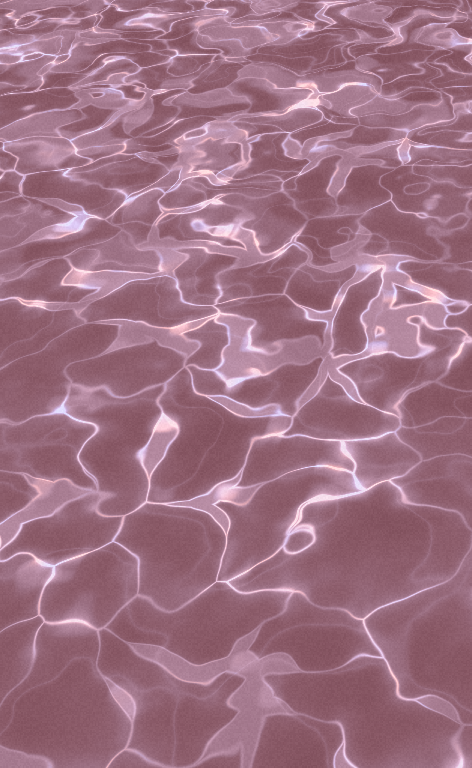
A WebGL 1 fragment shader for this texture:

```glsl
precision highp float;
// Sunlight caustics on the floor of a rose-tinted pool, seen in perspective.
// A warped Voronoi web gives the bright lines, which swell into pale ribbons;
// noise contours add the faint folds and the loops of the far water.
uniform vec2 u_resolution;

vec2 hash2(vec2 p) {
  vec3 a = fract(vec3(p.xyx) * vec3(0.1031, 0.1030, 0.0973));
  a += dot(a, a.yzx + 33.33);
  return fract((a.xx + a.yz) * a.zy);
}

float noise(vec2 p) {
  vec2 i = floor(p), f = fract(p);
  f = f * f * f * (f * (f * 6.0 - 15.0) + 10.0);
  return mix(mix(hash2(i).x, hash2(i + vec2(1.0, 0.0)).x, f.x),
             mix(hash2(i + vec2(0.0, 1.0)).x, hash2(i + 1.0).x, f.x), f.y);
}

float fbm(vec2 p) {
  float sum = 0.0, gain = 0.5;
  for (int i = 0; i < 4; i++) {
    sum += gain * noise(p);
    p = mat2(1.6, 1.2, -1.2, 1.6) * p + 7.3;
    gain *= 0.5;
  }
  return sum;
}

vec2 swirl(vec2 p) {
  return vec2(noise(p), noise(p + vec2(37.2, 11.7))) - 0.5;
}

// Distance to the nearest border between Voronoi cells
float edgeDistance(vec2 p) {
  vec2 cell = floor(p), f = fract(p), nearCell = vec2(0.0), nearest = vec2(0.0);
  float best = 8.0;
  for (int j = -1; j <= 1; j++)
    for (int i = -1; i <= 1; i++) {
      vec2 o = vec2(float(i), float(j));
      vec2 r = o + 0.05 + 0.9 * hash2(cell + o) - f;
      if (dot(r, r) < best) { best = dot(r, r); nearest = r; nearCell = o; }
    }
  float edge = 8.0;
  for (int j = -2; j <= 2; j++)
    for (int i = -2; i <= 2; i++) {
      vec2 o = nearCell + vec2(float(i), float(j));
      vec2 r = o + 0.05 + 0.9 * hash2(cell + o) - f;
      vec2 across = r - nearest;
      if (dot(across, across) > 0.0001)
        edge = min(edge, dot(0.5 * (nearest + r), normalize(across)));
    }
  return edge;
}

vec3 waterColor(float light) {
  vec3 c = vec3(0.49, 0.30, 0.345) + min(light, 0.95) * vec3(0.47, 0.47, 0.53);
  c += vec3(0.0, 0.02, 0.035) * smoothstep(0.08, 0.3, light);
  return c + vec3(0.02, 0.11, 0.06) * smoothstep(0.85, 1.1, light);
}

void main() {
  vec2 uv = gl_FragCoord.xy / u_resolution.x;
  float height = gl_FragCoord.y / u_resolution.y;

  // Perspective: features shrink and flatten towards the top
  float reach = 1.0 / (1.0 - 0.62 * height);
  float far = smoothstep(0.4, 0.9, height);
  vec2 ground = 3.8 * vec2(uv.x - 0.5, uv.y) * reach + vec2(23.0, 41.0);
  ground.x -= 0.25 * ground.y;

  // Ripples bend the web
  vec2 bent = ground + 0.85 * swirl(ground * 0.9) + 0.4 * swirl(ground * 2.1)
            + 0.12 * swirl(ground * 5.0) + 0.6 * far * swirl(ground * 1.5 + 5.0);

  // Mottled floor
  float light = 0.01 + 0.2 * fbm(ground * 1.1 + 3.0)
              + 0.22 * far * smoothstep(0.45, 0.75, noise(bent * 1.4 + 50.0));

  // Bright web, opening into ribbons with sharp rims
  float lineWidth = 0.015 * reach;
  float strength = 0.3 + 0.7 * smoothstep(0.25, 0.65, noise(ground * 1.3 + 9.0));
  strength *= 1.0 - 0.25 * far;
  float ribbon = 0.14 * smoothstep(0.5, 0.82, noise(ground * 1.1 + 20.0));
  float gap = edgeDistance(bent) - ribbon;
  float rim = exp(-gap * gap / (lineWidth * lineWidth));
  float glow = exp(-max(gap, 0.0) / 0.1);
  float sheet = 1.0 - smoothstep(-lineWidth, lineWidth, gap);
  sheet *= smoothstep(0.0, 0.05, ribbon);
  light += strength * (0.62 * rim + 0.23 * glow) + 0.16 * sheet;

  // Faint folds up close, glinting loops far away
  float fold = abs(noise(bent * 1.5 + 70.0) - 0.55);
  float loops = abs(noise(bent * 1.1 + 90.0) - 0.68);
  light += 0.12 * exp(-fold / 0.035) + 0.38 * far * exp(-loops / 0.022);

  // Sparkles where light gathers, with a slight prismatic tint
  float spark = smoothstep(0.68, 0.9, noise(ground * 3.1 + 15.0));
  light += 0.5 * spark * glow * strength;
  vec3 color = waterColor(light);
  float prism = noise(ground * 4.0 + 33.0) - 0.5;
  color += prism * vec3(0.14, 0.0, -0.14) * smoothstep(0.45, 0.8, light);

  // Fine film grain
  color += 0.035 * (hash2(floor(uv * 314.0)).x - 0.5);
  gl_FragColor = vec4(clamp(color, 0.0, 1.0), 1.0);
}
```
